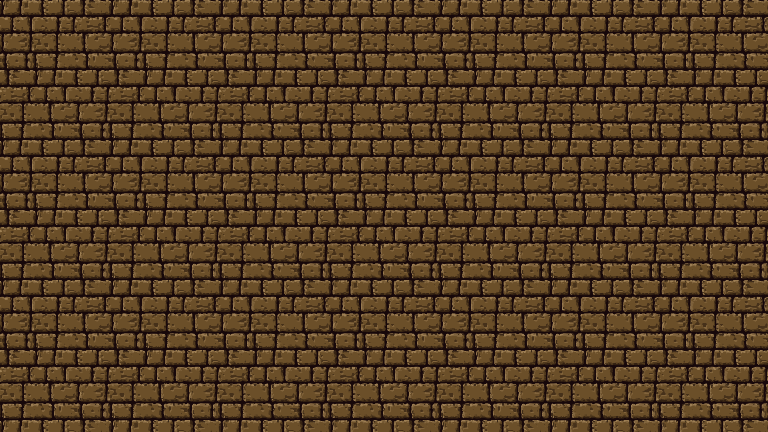
Write a WebGL 1 fragment shader that draws this texture.

```glsl
precision highp float;
// A wall of worn brown stone in dark mortar. One tile holds four courses, the
// top one taller; it repeats seven times across and about six times down.
// Each stone is a noisy rounded box, lit from the upper left and chipped.
uniform vec2 u_resolution;

const vec2 TILE = vec2(164.6, 105.0); // the canvas is 648 units high

float hash(vec2 p) {
  vec3 q = fract(vec3(p.xyx) * 0.1031);
  q += dot(q, q.yzx + 33.33);
  return fract((q.x + q.y) * q.z);
}

float noise(vec2 p) {
  vec2 i = floor(p), f = fract(p);
  f = f * f * (3.0 - 2.0 * f);
  return mix(mix(hash(i), hash(i + vec2(1.0, 0.0)), f.x),
             mix(hash(i + vec2(0.0, 1.0)), hash(i + 1.0), f.x), f.y);
}

// Narrow the distances to the nearest joints on the left and right
vec2 nearer(vec2 gap, float x, float joint) {
  float d = mod(x - joint, TILE.x);
  return min(gap, vec2(d, TILE.x - d));
}

float roundBox(vec2 p, vec2 halfSize, float radius) {
  vec2 q = abs(p) - halfSize + radius;
  return length(max(q, 0.0)) + min(max(q.x, q.y), 0.0) - radius;
}

void main() {
  float unit = 648.0 / u_resolution.y;
  float soft = 0.5 * unit;
  vec2 p = vec2(gl_FragCoord.x, u_resolution.y - gl_FragCoord.y) * unit;

  // Tile, with every other band of tiles slid sideways
  p -= vec2(384.0, 259.0);
  float band = floor(p.y / TILE.y);
  float x = mod(p.x + 51.0 * mod(band, 2.0), TILE.x);
  float y = p.y - band * TILE.y;

  // Course: one of 30 units, then three of 25
  float course = y < 30.0 ? 0.0 : floor((y - 30.0) / 25.0) + 1.0;
  float height = course < 0.5 ? 30.0 : 25.0;
  float top = course < 0.5 ? y : mod(y - 30.0, 25.0);

  // Upright joints of the course
  vec4 joints = vec4(31.0, 72.0, 114.0, 156.0);
  float lastJoint = 156.0;
  if (course > 2.5) { joints = vec4(15.0, 43.0, 84.0, 107.0); lastJoint = 154.0; }
  else if (course > 1.5) { joints = vec4(0.0, 27.0, 60.0, 92.0); lastJoint = 122.0; }
  else if (course > 0.5) { joints = vec4(30.0, 76.0, 118.0, 150.0); lastJoint = 163.0; }
  vec2 gap = nearer(TILE.xx, x, lastJoint);
  for (int i = 0; i < 4; i++) gap = nearer(gap, x, joints[i]);

  // Stone shape with a ragged outline
  vec2 local = vec2(gap.x, top);
  vec2 size = vec2(gap.x + gap.y, height);
  float id = floor(mod(x - gap.x + 0.5, TILE.x)) + 200.0 * course;
  vec2 grain = local + vec2(mod(id, 37.0) * 61.0, id * 3.0);
  float rough = noise(grain * 0.28);
  float fine = noise(grain * 0.42 + 71.0);
  float edge = roundBox(local - 0.5 * size, 0.5 * size - 1.1, 4.0);
  edge += 2.6 * max(rough - 0.45, 0.0);

  // Face, then shade on the lower right and along the rim
  vec3 color = vec3(0.42, 0.31, 0.16);
  float low = min(size.y - top, gap.y + 0.8);
  float shade = smoothstep(-soft, soft, 2.0 + 5.5 * rough - low);
  color = mix(color, vec3(0.31, 0.22, 0.11), shade);
  float deep = smoothstep(-soft, soft, 0.6 + 4.8 * fine - low);
  color = mix(color, vec3(0.20, 0.13, 0.07), deep);

  // Broken highlights on the upper left
  float high = min(top, gap.x + 0.6);
  float lit = smoothstep(-soft, soft, 2.4 + 4.8 * fine - high);
  color = mix(color, vec3(0.50, 0.39, 0.24), lit);
  float glint = smoothstep(-soft, soft, 1.2 + 5.2 * rough - high);
  color = mix(color, vec3(0.62, 0.50, 0.33), glint * smoothstep(0.35, 0.6, fine));

  // Flat chips: a dark hollow with a pale lower lip
  vec2 chipPos = grain * vec2(0.17, 0.27) + 19.0;
  float inside = smoothstep(3.0, 5.5, -edge);
  float hollow = smoothstep(0.71, 0.83, noise(chipPos));
  float lip = smoothstep(0.71, 0.83, noise(chipPos - vec2(0.2, 0.6))) * (1.0 - hollow);
  color = mix(color, vec3(0.54, 0.42, 0.26), 0.75 * lip * inside);
  color = mix(color, vec3(0.25, 0.17, 0.09), 0.85 * hollow * inside);

  // Notches bitten from the rim, then mortar
  float rim = smoothstep(4.5, 2.0, -edge) * smoothstep(0.66, 0.8, noise(grain * 0.3 + 43.0));
  color = mix(color, vec3(0.20, 0.13, 0.07), 0.9 * rim);
  color = mix(color, vec3(0.09, 0.03, 0.04), smoothstep(-soft, soft, edge));
  gl_FragColor = vec4(color, 1.0);
}
```
